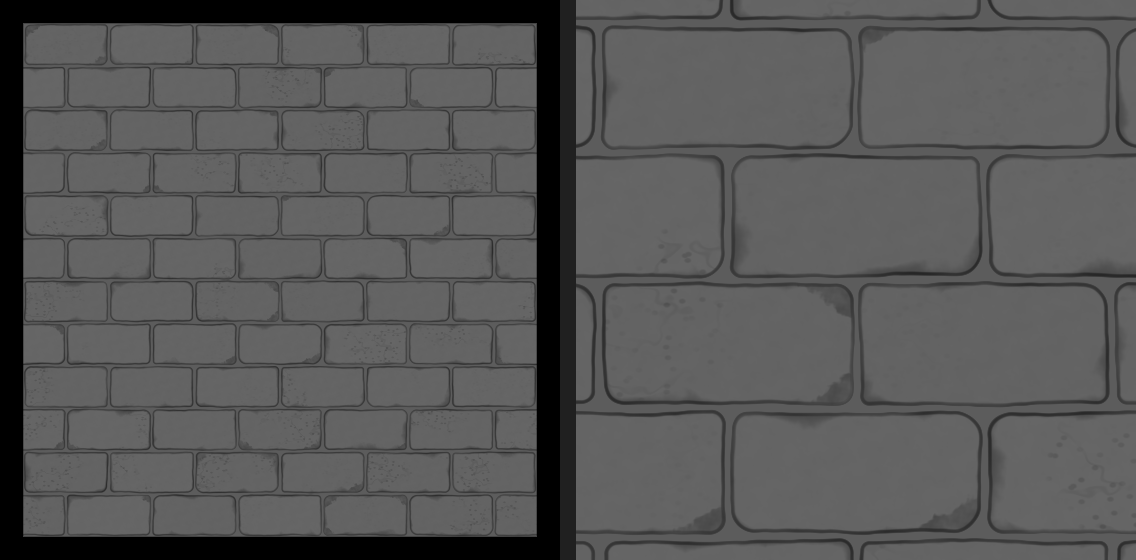
Left, the full canvas; right, a detail of the centre.
Reproduce this texture map procedurally as a WebGL 1 fragment shader.

```glsl
precision highp float;
// Worn grey brick wall in running bond, with dark joints and chipped corners, inside a black frame.

uniform vec2 u_resolution;

// Layout: one unit of wall space is the height of a course
const float MARGIN = 0.04167;
const float COURSES = 12.0;
const float BRICKS_PER_COURSE = 6.0;
const vec2 BRICK_HALF = vec2(0.975, 0.476);
const float RADIUS_MIN = 0.08;
const float RADIUS_MAX = 0.22;
const float EDGE_WOBBLE = 0.016;

// Joints and wear
const float LINE_WIDTH = 0.012;
const float LINE_INSET = 0.016;
const float WEAR_MIN = 0.035;
const float WEAR_MAX = 0.17;
const float CHIP_CHANCE = 0.13;
const float ROUGH_CHANCE = 0.4;

// Grey levels
const float FACE = 0.392;
const float MORTAR = 0.36;
const float WORN = 0.285;
const float CREVICE = 0.13;
const float FACE_VARIATION = 0.012;

vec2 hash2(vec2 p) {
  vec3 h = fract(p.xyx * vec3(0.1031, 0.1030, 0.0973));
  h += dot(h, h.yzx + 33.33);
  return fract((h.xx + h.yz) * h.zy);
}

// Layered, turned sines, roughly -1 to 1
float waves(vec2 p) {
  float sum = 0.0;
  float amplitude = 0.5;
  for (int i = 0; i < 4; i++) {
    p = mat2(0.8, 0.6, -0.6, 0.8) * p * 1.9;
    sum += amplitude * sin(p.x + 1.3 * sin(p.y));
    amplitude *= 0.58;
  }
  return sum;
}

// Distance to the nearest scattered point
float cellular(vec2 p) {
  vec2 cell = floor(p);
  float nearest = 2.0;
  for (int y = -1; y <= 1; y++) {
    for (int x = -1; x <= 1; x++) {
      vec2 c = cell + vec2(float(x), float(y));
      nearest = min(nearest, length(c + hash2(c) - p));
    }
  }
  return nearest;
}

float roundedBox(vec2 p, vec2 halfSize, float radius) {
  vec2 q = abs(p) - halfSize + radius;
  return length(max(q, 0.0)) + min(max(q.x, q.y), 0.0) - radius;
}

float brickWall(vec2 wall, float px) {
  // Running bond, wrapping from the right edge to the left
  float course = floor(wall.y);
  float x = wall.x + 1.0 - mod(course, 2.0);
  float column = floor(x * 0.5);
  vec2 q = vec2(x - 2.0 * column - 1.0, fract(wall.y) - 0.5);
  vec2 id = vec2(mod(column, BRICKS_PER_COURSE), course);
  vec2 brickRandom = hash2(id + 7.0);
  vec2 cornerRandom = hash2(id * 2.0 + step(0.0, q) + 51.0);
  vec2 grain = q + brickRandom * 37.0 + id * 3.0;

  // Uneven outline
  float radius = mix(RADIUS_MIN, RADIUS_MAX, cornerRandom.y * cornerRandom.y);
  float d = roundedBox(q, BRICK_HALF, radius) + EDGE_WOBBLE * waves(grain * 2.0);
  float inside = 1.0 - smoothstep(-0.5 * px, 0.5 * px, d);
  float fine = waves(grain * 9.0);

  // Rubbed edges of changing width
  float patches = smoothstep(0.35, 0.95, cellular(grain * 1.7));
  float wearWidth = mix(WEAR_MIN, WEAR_MAX, patches * patches) * (1.0 + 0.3 * fine);
  float wear = 1.0 - smoothstep(0.0, wearWidth + px, -d);

  // Slanted chips on some corners
  vec2 corner = BRICK_HALF - abs(q);
  float chipSize = mix(0.2, 0.36, cornerRandom.y);
  float chipDepth = chipSize - corner.x * 0.65 - corner.y + 0.05 * fine;
  float chip = step(cornerRandom.x, CHIP_CHANCE) * smoothstep(0.0, 0.04 + px, chipDepth);
  wear = max(wear, chip * (0.7 + 0.3 * fine));

  // Faint scratches and pits on the rougher bricks
  float rough = step(brickRandom.x, ROUGH_CHANCE);
  float area = smoothstep(0.1, 0.6, waves(grain * 0.9 + 5.0));
  float scratch = 1.0 - smoothstep(0.02, 0.12 + 2.0 * px, abs(waves(grain * vec2(2.2, 3.2))));
  float pit = 1.0 - smoothstep(0.08, 0.2 + 2.0 * px, cellular(grain * vec2(6.0, 8.0)));
  float marks = area * (0.025 * scratch + 0.05 * pit) * mix(0.2, 1.0, rough);

  // Dark line hugging each brick, stronger in places
  float line = 1.0 - smoothstep(LINE_WIDTH - px, LINE_WIDTH + px, abs(d + LINE_INSET));
  line *= clamp(0.42 + 0.35 * waves(grain * 1.1 + 11.0) + 0.25 * patches, 0.12, 0.9);

  float face = FACE + FACE_VARIATION * (brickRandom.y - 0.5) + 0.004 * fine - marks;
  float shade = mix(MORTAR, mix(face, WORN, clamp(wear, 0.0, 1.0)), inside);
  return mix(shade, CREVICE, line);
}

void main() {
  vec2 uv = gl_FragCoord.xy / u_resolution;
  float scale = COURSES / (1.0 - 2.0 * MARGIN);
  float px = scale / min(u_resolution.x, u_resolution.y);
  vec2 wall = (uv - MARGIN) * scale;

  // Black frame around the wall
  vec2 border = abs(wall - 0.5 * COURSES) - 0.5 * COURSES;
  float frame = smoothstep(-0.5 * px, 0.5 * px, max(border.x, border.y));
  gl_FragColor = vec4(vec3(brickWall(wall, px) * (1.0 - frame)), 1.0);
}
```
